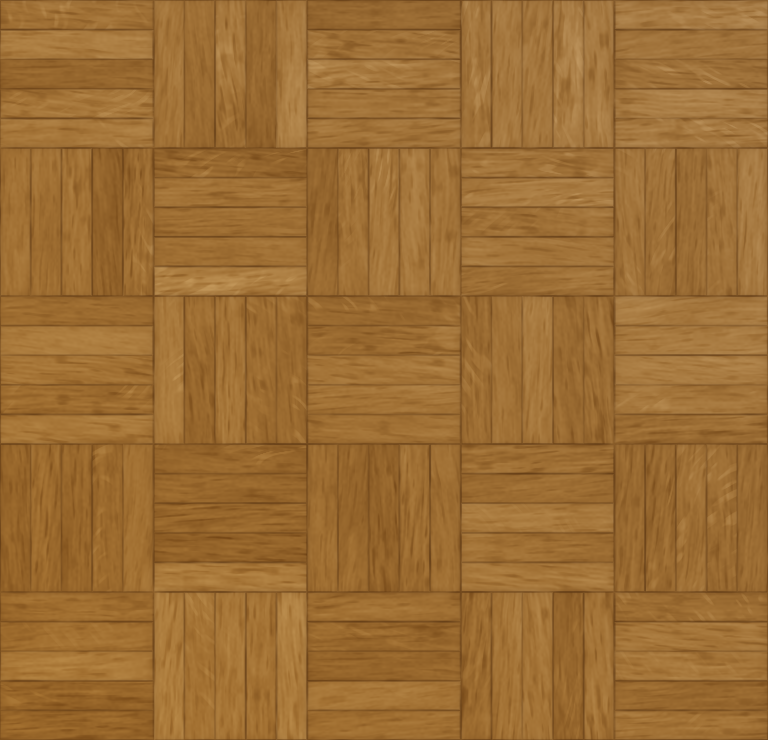
Give the GLSL for this texture, as a Shadertoy shader.

```glsl
// Oak parquet: a 5 by 5 basket weave of square blocks, each made of five slats.

const float BLOCKS = 5.0;
const float SLATS = 5.0;
const vec3 DARK_OAK = vec3(0.46, 0.285, 0.095);
const vec3 MID_OAK = vec3(0.628, 0.442, 0.208);
const vec3 PALE_OAK = vec3(0.755, 0.590, 0.355);
const vec3 SEAM_BROWN = vec3(0.36, 0.215, 0.075);

float hash(vec2 p) {
    return fract(sin(dot(p, vec2(127.1, 311.7))) * 43758.545);
}

float valueNoise(vec2 p) {
    vec2 cell = floor(p);
    vec2 f = fract(p);
    f = f * f * (3.0 - 2.0 * f);
    float low = mix(hash(cell), hash(cell + vec2(1, 0)), f.x);
    float high = mix(hash(cell + vec2(0, 1)), hash(cell + vec2(1, 1)), f.x);
    return mix(low, high, f.y);
}

float fbm(vec2 p) {
    float sum = 0.0;
    float weight = 0.5;
    for (int i = 0; i < 3; i++) {
        sum += weight * valueNoise(p);
        p = p * 2.03 + 17.3;
        weight *= 0.5;
    }
    return sum / 0.875;
}

// Signed brightness of the grain; p.x runs along the slat.
float woodGrain(vec2 p, float seed) {
    vec2 q = p + seed * vec2(37.0, 61.0);
    float bend = fbm(q * vec2(1.8, 4.0));
    float slope = (hash(vec2(seed, 4.0)) - 0.5) * 0.22;
    q.y += slope * p.x + 0.06 * bend;
    float fibres = valueNoise(q * vec2(3.0, 34.0)) - 0.5;
    float threads = valueNoise(q * vec2(8.0, 62.0)) - 0.5;
    float pores = smoothstep(0.55, 0.95, valueNoise(q * vec2(9.0, 48.0) + 31.0));
    float speckle = valueNoise(q * vec2(42.0, 70.0)) - 0.5;
    float strength = mix(0.65, 1.35, hash(vec2(seed, 9.0)));
    float streaks = 0.30 * fibres + 0.34 * threads - 0.36 * (pores - 0.18);
    return strength * streaks + 0.16 * speckle + 0.40 * (bend - 0.5);
}

// Pale slanting ray flecks, found on some slats only.
float rayFleck(vec2 p, float seed) {
    float lean = hash(vec2(seed, 2.0)) < 0.5 ? -1.0 : 1.0;
    float angle = lean * mix(0.35, 0.95, hash(vec2(seed, 8.0)));
    angle += 0.9 * (valueNoise(p * vec2(2.0, 4.0) + seed * 19.0) - 0.5) * 0.3;
    vec2 along = vec2(cos(angle), sin(angle));
    vec2 q = vec2(dot(p, along), dot(p, vec2(-along.y, along.x)));
    float flecks = smoothstep(0.56, 0.88, valueNoise(q * vec2(9.0, 38.0) + seed * 83.0));
    float patches = smoothstep(0.35, 0.6, fbm(p * vec2(3.0, 6.0) + seed * 29.0));
    float present = smoothstep(0.62, 0.85, hash(vec2(seed, 6.0)));
    return present * patches * flecks;
}

// Coverage of a line of the given half width, softened by about a pixel.
float lineMask(float dist, float halfWidth, float pixel) {
    return 1.0 - smoothstep(halfWidth - pixel * 0.6, halfWidth + pixel * 1.1, dist);
}

float edgeDistance(float x) {
    return min(x, 1.0 - x);
}

vec3 oakColour(float tone) {
    vec3 extreme = tone < 0.0 ? DARK_OAK : PALE_OAK;
    return mix(MID_OAK, extreme, min(abs(tone), 1.0));
}

void mainImage(out vec4 fragColor, in vec2 fragCoord) {
    vec2 uv = fragCoord / iResolution.xy;
    vec2 grid = uv * BLOCKS;
    float pixel = BLOCKS / iResolution.y;

    // Alternate the slat direction; corner blocks lie horizontally.
    vec2 block = floor(grid);
    vec2 local = fract(grid);
    bool upright = mod(block.x + block.y, 2.0) > 0.5;
    vec2 p = upright ? local.yx : local;

    // Every slat gets its own tone and grain.
    float slat = floor(p.y * SLATS);
    float seed = hash(block * vec2(3.0, 7.0) + vec2(slat * 1.7, slat * 5.3 + 2.0));
    float slatTone = (hash(vec2(seed, 1.0)) + hash(vec2(seed, 3.0)) - 1.0) * 0.40;
    float blockTone = (hash(block + 21.0) - 0.5) * 0.10;
    float tone = slatTone + blockTone + woodGrain(p, seed);
    tone += 0.42 * rayFleck(p, seed);
    vec3 colour = oakColour(tone);

    // Warmer at lower left, greyer at upper right.
    float paleness = clamp(0.5 * (uv.x + uv.y), 0.0, 1.0);
    colour *= mix(vec3(1.01, 0.98, 0.87), vec3(1.0, 1.02, 1.12), paleness);

    // Thin, unevenly worn seams; the block joints are only slightly stronger.
    float slatEdge = edgeDistance(fract(p.y * SLATS)) / SLATS;
    float blockEdge = min(edgeDistance(local.x), edgeDistance(local.y));
    float seamLine = floor(p.y * SLATS + 0.5);
    float seamDepth = mix(0.40, 0.85, hash(block * 5.0 + seamLine * 2.3));
    float wear = 0.45 + 0.55 * valueNoise(grid * 9.0);
    float seam = seamDepth * wear * lineMask(slatEdge, 0.005, pixel);
    float joint = 0.70 * wear * lineMask(blockEdge, 0.006, pixel);
    float halo = 0.12 * exp(-slatEdge * 70.0) + 0.14 * exp(-blockEdge * 45.0);
    colour = mix(colour, SEAM_BROWN, max(max(seam, joint), halo));

    fragColor = vec4(colour, 1.0);
}
```
